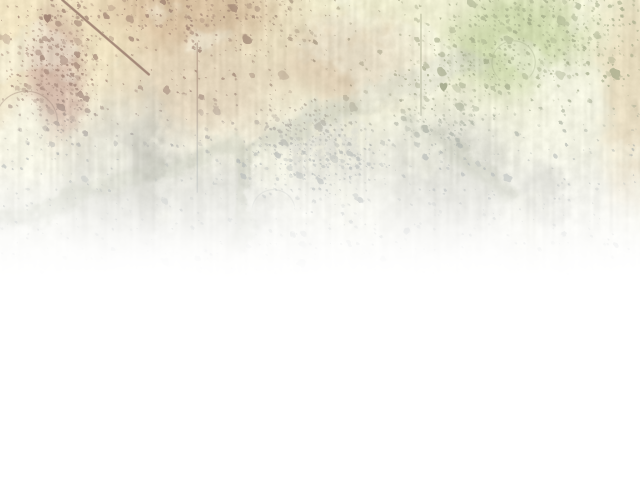
Write a Shadertoy shader that draws this background.

```glsl
// Weathered botanical collage dissolving downward into clean white paper.
// Soft noisy washes and branches form the ground; scratches, curls, hearts
// and cell-based ink splatter add detail before the vertical fade.

float hash(vec2 p) {
    vec3 q = fract(vec3(p.xyx) * 0.1031);
    q += dot(q, q.yzx + 33.33);
    return fract((q.x + q.y) * q.z);
}

float noise(vec2 p) {
    vec2 i = floor(p), f = fract(p);
    f = f * f * (3.0 - 2.0 * f);
    return mix(mix(hash(i), hash(i + vec2(1, 0)), f.x),
               mix(hash(i + vec2(0, 1)), hash(i + vec2(1, 1)), f.x), f.y);
}

float fbm(vec2 p) {
    float sum = 0.0, gain = 0.5;
    for (int i = 0; i < 5; i++) {
        sum += gain * noise(p);
        p = mat2(1.6, 1.2, -1.2, 1.6) * p + 7.3;
        gain *= 0.5;
    }
    return sum;
}

// Soft elliptical patch, 1 at its centre
float patchAt(vec2 p, vec2 centre, vec2 radius) {
    return 1.0 - smoothstep(0.35, 1.15, length((p - centre) / radius));
}

float segment(vec2 p, vec2 a, vec2 b) {
    vec2 d = b - a;
    return length(p - a - d * clamp(dot(p - a, d) / dot(d, d), 0.0, 1.0));
}

float stroke(float dist, float width) {
    float aa = 0.8 / iResolution.y;
    return 1.0 - smoothstep(width - aa, width + aa, dist);
}

// Upper arc of a circle, trimmed below the given height
float curl(vec2 p, vec2 centre, float radius, float trim) {
    float d = abs(length(p - centre) - radius);
    return stroke(d, 0.0011) * smoothstep(trim, trim + 0.02, p.y - centre.y);
}

float heart(vec2 p, vec2 centre, float size) {
    vec2 q = (p - centre) / size;
    q.y -= 0.65 * abs(q.x) - 0.15;
    return stroke((length(q) - 0.9) * size, 0.0);
}

// Where ink droplets gather
float inkDensity(vec2 p) {
    float d = 0.07 + 0.6 * patchAt(p, vec2(0.12, 0.86), vec2(0.11, 0.18));
    d += 0.5 * patchAt(p, vec2(0.66, 0.69), vec2(0.15, 0.12));
    d += 0.35 * patchAt(p, vec2(0.93, 0.79), vec2(0.13, 0.15));
    d += 0.35 * patchAt(p, vec2(1.12, 0.93), vec2(0.24, 0.13));
    return d + 0.3 * patchAt(p, vec2(0.45, 0.97), vec2(0.25, 0.1));
}

float splatter(vec2 p) {
    float ink = 0.0, cell = 0.036;
    for (int k = 0; k < 4; k++) {
        vec2 g = p / cell, id = floor(g), seed = id + float(k) * 37.0;
        vec2 centre = 0.3 + 0.4 * vec2(hash(seed + 3.1), hash(seed + 8.7));
        float radius = 0.08 + 0.22 * pow(hash(seed + 5.3), 2.0);
        float on = step(hash(seed), inkDensity((id + centre) * cell));
        vec2 off = g - id - centre;
        off.x += 0.3 * off.y;
        float dist = length(off) - radius + 0.15 * (noise(g * 6.0) - 0.5);
        ink = max(ink, on * stroke(dist * cell, 0.0) * (0.4 + 0.6 * hash(seed + 1.9)));
        cell *= 0.66;
    }
    return ink;
}

void mainImage(out vec4 fragColor, in vec2 fragCoord) {
    vec2 p = fragCoord / iResolution.y;
    float grain = fbm(p * 65.0), cloud = fbm(p * 9.0 + 4.0);
    vec2 w = p + 0.055 * (vec2(fbm(p * 17.0), fbm(p * 17.0 + 40.0)) - 0.5)
               + 0.025 * (vec2(grain, fbm(p * 60.0 + 19.0)) - 0.5);

    // Cream paper, warmer at the upper left and cooler below
    vec3 warm = mix(vec3(0.94, 0.89, 0.76), vec3(0.93, 0.93, 0.82), smoothstep(0.2, 1.0, p.x));
    vec3 col = mix(vec3(0.945, 0.945, 0.91), warm, smoothstep(0.56, 0.92, p.y));

    // Coloured washes
    col = mix(col, vec3(0.74, 0.58, 0.56), 0.5 * patchAt(w, vec2(0.12, 0.85), vec2(0.075, 0.16)));
    col = mix(col, vec3(0.78, 0.65, 0.53), 0.55 * patchAt(w, vec2(0.40, 0.98), vec2(0.24, 0.1)));
    col = mix(col, vec3(0.84, 0.76, 0.66), 0.7 * patchAt(w, vec2(0.72, 0.87), vec2(0.19, 0.11)));
    col = mix(col, vec3(0.85, 0.78, 0.69), 0.6 * patchAt(w, vec2(0.42, 0.83), vec2(0.2, 0.13)));
    col = mix(col, vec3(0.76, 0.82, 0.62), 0.65 * patchAt(w, vec2(1.08, 0.91), vec2(0.17, 0.13)));
    col = mix(col, vec3(0.88, 0.81, 0.69), 0.6 * patchAt(w, vec2(1.32, 0.8), vec2(0.09, 0.27)));

    // Cool grey masses in the lower half of the collage
    float grey = patchAt(w, vec2(0.27, 0.62), vec2(0.16, 0.2));
    grey = max(grey, patchAt(w, vec2(0.46, 0.56), vec2(0.13, 0.13)));
    grey = max(grey, patchAt(w, vec2(0.68, 0.68), vec2(0.13, 0.11)) * smoothstep(0.3, 0.6, grain));
    grey = max(grey, patchAt(w, vec2(0.93, 0.62), vec2(0.17, 0.17)));
    grey = max(grey, patchAt(w, vec2(1.13, 0.59), vec2(0.07, 0.07)));
    col = mix(col, vec3(0.83, 0.83, 0.80), 0.65 * grey);

    // Branches, trunk and the dim vertical band
    float branch = 1.0 - smoothstep(0.008, 0.034, segment(w, vec2(0.50, 0.69), vec2(1.0, 0.88)));
    branch = max(branch, 1.0 - smoothstep(0.006, 0.03, segment(w, vec2(0.0, 0.54), vec2(0.5, 0.70))));
    branch = max(branch, 1.0 - smoothstep(0.01, 0.024, segment(w, vec2(0.50, 0.48), vec2(0.50, 0.69))));
    branch = max(branch, 1.0 - smoothstep(0.005, 0.03, segment(w, vec2(0.85, 0.75), vec2(1.06, 0.59))));
    col = mix(col, vec3(0.79, 0.80, 0.74), 0.5 * branch);
    float band = patchAt(w, vec2(0.305, 0.66), vec2(0.035, 0.22));
    col = mix(col, vec3(0.76, 0.76, 0.72), 0.4 * band);

    // Bare openings, grain and vertical brushing
    float bare = patchAt(w, vec2(0.565, 0.66), vec2(0.05, 0.07)) + patchAt(w, vec2(0.05, 0.71), vec2(0.07, 0.1));
    bare += patchAt(w, vec2(1.19, 0.78), vec2(0.09, 0.12)) + smoothstep(0.55, 0.68, cloud) * 0.6;
    col = mix(col, vec3(0.96, 0.96, 0.90), 0.65 * min(bare, 1.0));
    col += 0.09 * (grain - 0.48) + 0.05 * (noise(p * vec2(150.0, 9.0)) - 0.5);

    // Fine ink: scratches, curls, hearts and droplets
    float lines = stroke(segment(p, vec2(0.13, 1.0), vec2(0.31, 0.845)), 0.0025);
    lines = max(lines, 0.6 * stroke(segment(p, vec2(0.411, 0.6), vec2(0.411, 0.91)), 0.0014));
    lines = max(lines, 0.6 * stroke(segment(p, vec2(0.877, 0.76), vec2(0.877, 0.97)), 0.0014));
    lines = max(lines, 0.5 * curl(p, vec2(0.055, 0.745), 0.065, -0.02));
    lines = max(lines, 0.4 * curl(p, vec2(0.57, 0.56), 0.045, 0.0));
    lines = max(lines, 0.4 * curl(p, vec2(1.07, 0.87), 0.045, -0.04));
    lines = max(lines, heart(p, vec2(0.099, 0.962), 0.009));
    lines = max(lines, heart(p, vec2(0.924, 0.819), 0.009));
    vec3 ink = mix(vec3(0.58, 0.46, 0.41), vec3(0.60, 0.63, 0.50), smoothstep(0.4, 1.0, p.x));
    ink = mix(vec3(0.68, 0.70, 0.70), ink, smoothstep(0.65, 0.85, p.y));
    col = mix(col, ink, max(0.8 * lines, 0.65 * splatter(p)));

    // Dissolve into white
    float fade = smoothstep(0.41, 0.69, p.y + 0.03 * (cloud - 0.5));
    fragColor = vec4(mix(vec3(1.0), clamp(col, 0.0, 1.0), fade), 1.0);
}
```
